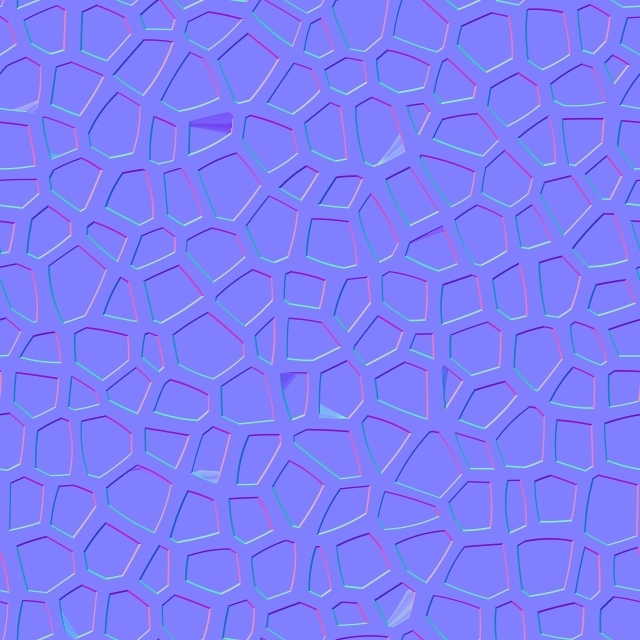
Write a Shadertoy shader that draws this texture map.

```glsl
// Tangent-space normal map of flat paving stones with thin bevelled rims.
// A tiling, weighted Voronoi pattern gives stones of mixed size; each side is
// inset and bowed, and a few sides get a wide bevel that fans out from one end.

const float GRID = 12.0;        // stones across the canvas, even so rows tile

vec3 hash3(vec2 p) {
    vec3 q = fract(p.xyx * vec3(0.1031, 0.1030, 0.0973));
    q += dot(q, q.yxz + 33.33);
    return fract((q.xxy + q.yzz) * q.zyx);
}

// Stone centre (xy) on staggered rows and size weight (z), wrapped to tile
vec3 stone(vec2 cell) {
    vec3 rnd = hash3(mod(cell, GRID) + 5.0);
    vec2 stagger = vec2(0.5 * mod(cell.y, 2.0), 0.0);
    return vec3(cell + stagger + 0.14 + 0.72 * rnd.xy, 0.3 * rnd.z);
}

// Smooth one-dimensional noise for the fan streaks
float streaks(float x, float seed) {
    float i = floor(x), f = fract(x);
    return mix(hash3(vec2(i, seed)).x, hash3(vec2(i + 1.0, seed)).x, f * f * (3.0 - 2.0 * f));
}

void mainImage(out vec4 fragColor, in vec2 fragCoord) {
    float pixel = GRID / iResolution.y;
    vec2 p = fragCoord * pixel;

    // Find the stone that owns this point
    vec2 home = floor(p), own = home;
    float nearest = 1e3;
    for (int y = -2; y <= 2; y++)
    for (int x = -2; x <= 2; x++) {
        vec2 cell = home + vec2(x, y);
        vec3 s = stone(cell);
        float power = dot(s.xy - p, s.xy - p) - s.z;
        if (power < nearest) { nearest = power; own = cell; }
    }

    // Pick the side whose bevel is closest, measured in bevel widths
    vec3 site = stone(own);
    vec2 slope = vec2(0.0);
    float best = 1e3, depth = 1.0, width = 1.0, fan = 0.0, seed = 0.0;
    for (int y = -2; y <= 2; y++)
    for (int x = -2; x <= 2; x++) {
        if (x == 0 && y == 0) continue;
        vec2 offset = vec2(x, y);
        vec3 other = stone(own + offset);
        float gap = length(other.xy - site.xy);
        vec2 outward = (other.xy - site.xy) / gap;
        vec2 along = vec2(-outward.y, outward.x);
        vec2 rel = p - 0.5 * (site.xy + other.xy);
        vec3 rnd = hash3(mod(own, GRID) + 37.0 * (offset + 3.0));

        // Convex side, moved by the weights and set back by half the joint
        float t = dot(rel, along);
        float bow = 0.22 * rnd.x;
        float d = 0.5 * (site.z - other.z) / gap - dot(rel, outward)
                - bow * t * t - (0.07 + 0.08 * rnd.y);

        // Rare sides widen along their length
        float wedge = 0.0;
        if (rnd.z < 0.016) wedge = clamp(0.3 + t * sign(rnd.x - 0.5), 0.0, 0.8);
        float w = 0.022 + 0.011 * rnd.y + 0.5 * wedge;

        if (d / w < best) {
            best = d / w;
            depth = d;
            width = w;
            fan = smoothstep(0.0, 0.25, wedge);
            seed = rnd.x * 90.0;
            slope = normalize(outward + 2.0 * bow * t * along);
        }
    }

    // Fans are shallower, with rays of differing tilt
    float ray = streaks(best * 5.0, seed);
    float tilt = mix(0.87, 0.1 + 0.45 * ray, fan);
    vec3 bevel = vec3(slope.x * tilt, -slope.y * tilt, sqrt(1.0 - tilt * tilt));

    // Box-filtered coverage of the bevel band
    float cover = clamp(depth / pixel + 0.5, 0.0, 1.0)
                - clamp((depth - width) / pixel + 0.5, 0.0, 1.0);
    vec3 normal = mix(vec3(0.0, 0.0, 1.0), bevel, cover);
    fragColor = vec4(0.5 + 0.5 * normal, 1.0);
}
```
